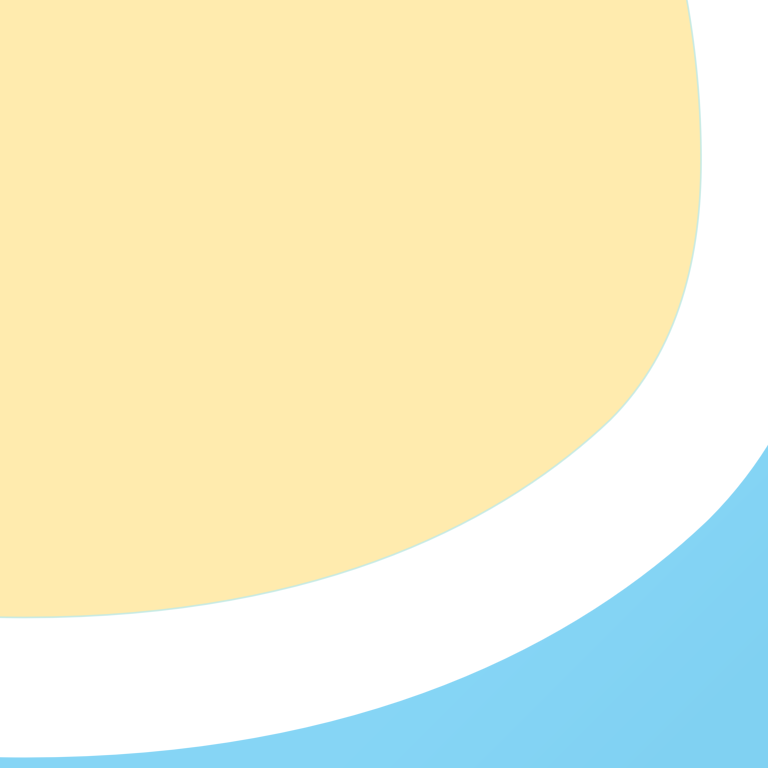
Give the GLSL for this background, as a Shadertoy shader.

```glsl
// Draws a rounded cream panel with a wide white border on a sky blue ground.

const vec3 CREAM = vec3(1.0, 0.922, 0.682);
const vec3 WHITE = vec3(1.0);
const vec3 SKY_LIGHT = vec3(0.525, 0.836, 0.962);
const vec3 SKY_DEEP = vec3(0.500, 0.818, 0.948);
const vec3 SEAM = vec3(0.74, 0.91, 0.90);

const float BORDER_WIDTH = 0.1823;
const float SEAM_WIDTH = 0.0011;
const int CURVE_STEPS = 32;

vec2 bezier(vec2 a, vec2 b, vec2 c, vec2 d, float t) {
    float s = 1.0 - t;
    return s * s * s * a + 3.0 * s * s * t * b + 3.0 * s * t * t * c + t * t * t * d;
}

// Signed distance to a segment's line side: negative on the left of a to b
float signedSegment(vec2 p, vec2 a, vec2 b) {
    vec2 ab = b - a;
    vec2 ap = p - a;
    float along = clamp(dot(ap, ab) / dot(ab, ab), 0.0, 1.0);
    float turn = ab.x * ap.y - ab.y * ap.x;
    return length(ap - ab * along) * (turn > 0.0 ? -1.0 : 1.0);
}

float nearer(float first, float second) {
    return abs(second) < abs(first) ? second : first;
}

float signedCurve(vec2 p, vec2 a, vec2 b, vec2 c, vec2 d) {
    float nearest = 1e3;
    vec2 previous = a;
    for (int i = 1; i <= CURVE_STEPS; i++) {
        vec2 current = bezier(a, b, c, d, float(i) / float(CURVE_STEPS));
        nearest = nearer(nearest, signedSegment(p, previous, current));
        previous = current;
    }
    return nearest;
}

// Panel outline, running from the lower left round the corner to the top
float panelDistance(vec2 p) {
    vec2 leftEnd = vec2(-0.358, 0.2435);
    vec2 lowest = vec2(0.0326, 0.196);
    vec2 corner = vec2(0.7943, 0.4531);
    vec2 widest = vec2(0.9128, 0.7917);
    vec2 topEnd = vec2(0.8398, 1.2083);

    float dist = signedCurve(p, leftEnd, vec2(-0.228, 0.212), vec2(-0.098, 0.196), lowest);
    dist = nearer(dist, signedCurve(p, lowest, vec2(0.427, 0.196), vec2(0.6628, 0.3281), corner));
    dist = nearer(dist, signedCurve(p, corner, vec2(0.8854, 0.5443), vec2(0.9128, 0.668), widest));
    return nearer(dist, signedCurve(p, widest, vec2(0.9128, 0.931), vec2(0.888, 1.069), topEnd));
}

// Smooth coverage of the region where dist is below zero
float coverage(float dist, float pixel) {
    return smoothstep(0.75 * pixel, -0.75 * pixel, dist);
}

void mainImage(out vec4 fragColor, in vec2 fragCoord) {
    vec2 p = fragCoord / iResolution.y;
    float pixel = 1.0 / iResolution.y;
    float dist = panelDistance(p);

    // Sky deepens gently toward the lower right
    float depth = smoothstep(0.35, 1.0, p.x - p.y);
    vec3 color = mix(SKY_LIGHT, SKY_DEEP, depth);

    // White border, cream panel, then the fine seam between them
    color = mix(color, WHITE, coverage(dist - BORDER_WIDTH, pixel));
    color = mix(color, CREAM, coverage(dist, pixel));
    color = mix(color, SEAM, 0.8 * coverage(abs(dist) - SEAM_WIDTH, pixel));

    fragColor = vec4(color, 1.0);
}
```
